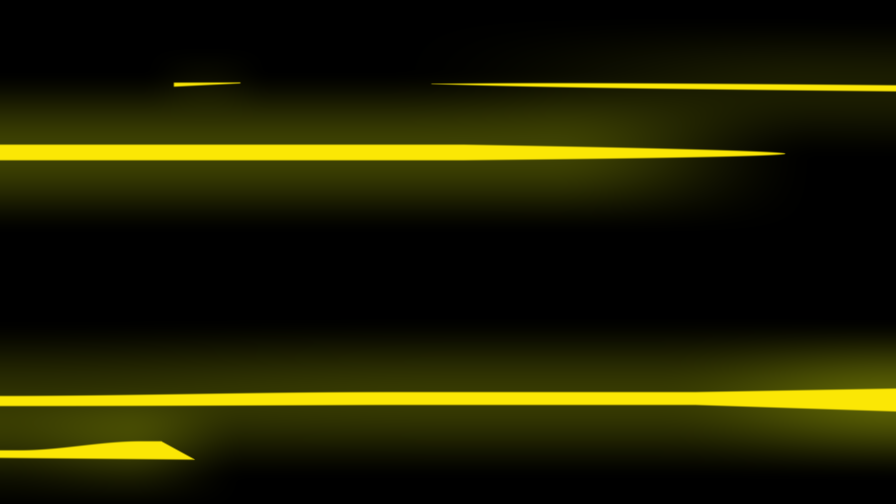
Write a Shadertoy shader that draws this background.

```glsl
// Tapered yellow light streaks with soft olive glows on black.

#define CORE_COLOR vec3(0.985, 0.905, 0.02)
#define GLOW_COLOR vec3(0.94, 1.0, 0.04)
#define EDGE_SOFTNESS 0.26
#define GLOW_RADIUS 16.5
#define GLOW_GAIN 1.0

// Coverage of a horizontal band with the given centre and half thickness.
float band(float y, float centre, float halfWidth) {
    float d = abs(y - centre) - halfWidth;
    return 1.0 - smoothstep(-EDGE_SOFTNESS, EDGE_SOFTNESS, d);
}

// One inside the span from start to end, with soft ends.
float span(float x, float start, float end) {
    return smoothstep(start - EDGE_SOFTNESS, start + EDGE_SOFTNESS, x)
         * (1.0 - smoothstep(end - EDGE_SOFTNESS, end + EDGE_SOFTNESS, x));
}

// Bell-shaped vertical falloff that reaches zero at the radius.
float glow(float y, float centre, float radius) {
    float t = (y - centre) / radius;
    float f = max(1.0 - t * t, 0.0);
    return f * f;
}

void mainImage(out vec4 fragColor, in vec2 fragCoord) {
    // Canvas height is 100 units.
    vec2 p = 100.0 * fragCoord / iResolution.y;
    float x = p.x, y = p.y;
    float right = 100.0 * iResolution.x / iResolution.y;
    float core = 0.0, light = 0.0;

    // Short dash, upper left
    float dash = clamp((x - 34.5) / 13.2, 0.0, 1.0);
    core = band(y, mix(83.2, 83.55, dash), mix(0.4, 0.08, dash)) * span(x, 34.5, 47.7);
    light += 0.04 * glow(x, 41.0, 13.0) * glow(y, 83.3, 8.0);

    // Thin streak, growing toward the upper right
    float thin = max(x - 85.6, 0.0);
    float thinY = 83.35 - 0.0095 * thin;
    core = max(core, band(y, thinY, 0.62 * (1.0 - exp(-thin / 25.0))) * span(x, 85.6, right + 9.0));
    light += 0.115 * smoothstep(75.0, 165.0, x) * glow(y, thinY, 14.5);

    // Broad streak, tapering to a point on the right
    float taper = clamp((155.8 - x) / 63.8, 0.0, 1.0);
    float broadY = mix(69.5, 69.75, taper);
    core = max(core, band(y, broadY, 1.55 * pow(taper, 0.55)) * span(x, -9.0, 155.8));
    light += 0.26 * (1.0 - smoothstep(108.0, 163.0, x)) * glow(y, broadY, GLOW_RADIUS);

    // Long lower streak, flaring at the right edge
    float flare = max((x - 138.0) / 40.0, 0.0);
    float longY = mix(20.43, 20.93, smoothstep(0.0, 80.0, x)) - 0.3 * flare;
    core = max(core, band(y, longY, 1.0 + 0.28 * smoothstep(0.0, 70.0, x) + flare));
    float longGain = mix(0.19, 0.23, smoothstep(0.0, 90.0, x)) + 0.15 * smoothstep(130.0, 178.0, x);
    light += longGain * glow(y, longY, GLOW_RADIUS);

    // Blade, lower left, with a slanted end
    float bladeTop = mix(10.65, 12.45, smoothstep(4.0, 28.0, x));
    bladeTop = min(bladeTop, 12.45 - 0.545 * (x - 32.0));
    float bladeBottom = mix(9.15, 8.8, clamp(x / 38.6, 0.0, 1.0));
    float blade = band(y, 0.5 * (bladeTop + bladeBottom), 0.5 * (bladeTop - bladeBottom));
    core = max(core, blade * span(x, -9.0, 38.6));
    float bladeGain = mix(0.1, 0.17, smoothstep(0.0, 26.0, x)) * (1.0 - smoothstep(25.0, 49.0, x));
    light += bladeGain * glow(y, 11.0, 13.0);

    // Cores over glows
    vec3 color = mix(GLOW_GAIN * light * GLOW_COLOR, CORE_COLOR, core);
    fragColor = vec4(color, 1.0);
}
```
